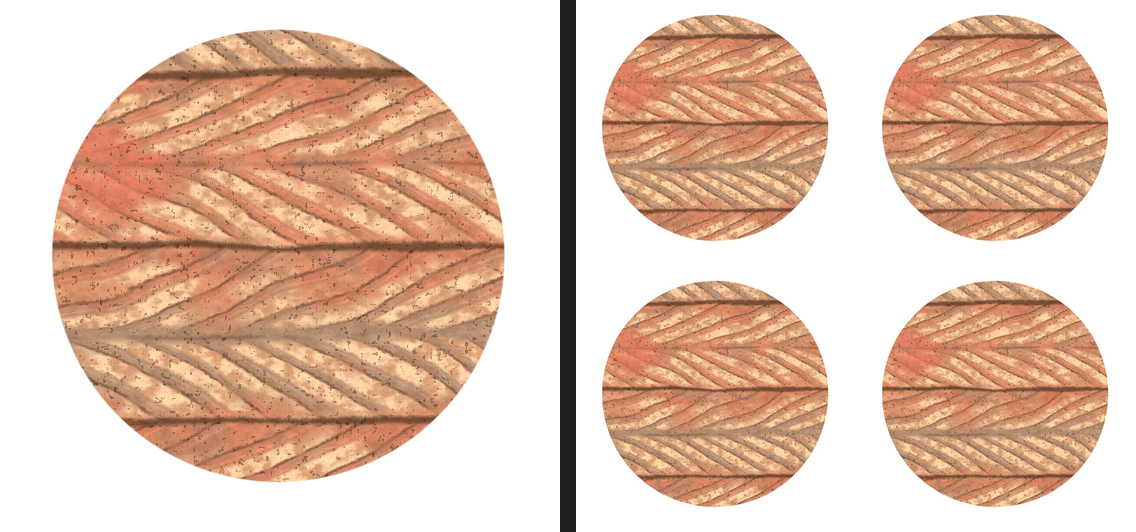
Left, the tile; right, the same tile 2 across and 2 down.
Reproduce this texture procedurally as a Shadertoy shader.

```glsl
// A round cutout of weathered carved leaf chevrons in cream, red and grey on white.

float hash(vec2 p) {
    vec3 q = fract(vec3(p.xyx) * 0.1031);
    q += dot(q, q.yzx + 33.33);
    return fract((q.x + q.y) * q.z);
}

float noise(vec2 p) {
    vec2 i = floor(p), f = fract(p);
    f = f * f * (3.0 - 2.0 * f);
    return mix(mix(hash(i), hash(i + vec2(1, 0)), f.x),
               mix(hash(i + vec2(0, 1)), hash(i + vec2(1, 1)), f.x), f.y);
}

float fbm(vec2 p) {
    float sum = 0.0, amp = 0.533;
    for (int i = 0; i < 4; i++) {
        sum += amp * noise(p);
        p = mat2(1.6, 1.2, -1.2, 1.6) * p + 17.3;
        amp *= 0.5;
    }
    return sum;
}

// Soft band of half width w around zero
float band(float d, float w, float soft) {
    return 1.0 - smoothstep(w - soft, w + soft, abs(d));
}

vec3 carving(vec2 p) {
    float grain = fbm(p * vec2(22, 30) + 40.0);
    float fine = fbm(p * 65.0 + 90.0);
    float blotch = fbm(p * vec2(4, 6) + 60.0);

    // Rows: seams at whole numbers, leaf spines halfway between them
    vec2 q = p + 0.05 * (vec2(fbm(p * 3.0 + 9.0), fbm(p * vec2(2, 4) + 5.0)) - 0.5);
    q += 0.014 * (vec2(grain, fine) - 0.5);
    float v = (q.y - 0.04) / 0.765;
    float f = fract(v);
    float rising = step(0.5, f);
    float away = abs(f - 0.5) * 2.0;

    // Barbs sweep rightwards away from the spine, with uneven spacing
    float row = floor(v * 2.0);
    float run = mix(0.72, 0.98, rising);
    float phase = (q.x - run * pow(away, 0.78)) / mix(0.25, 0.33, rising);
    phase += hash(vec2(row + 20.0, 3.0)) + 0.6 * (noise(vec2(q.x * 3.0, row + 30.0)) - 0.5);
    float vary = hash(vec2(floor(phase) + 50.0, row + 20.0));
    float s = fract(phase) - 0.5;
    float barb = band(s, 0.14 + 0.12 * vary + 0.18 * (grain - 0.5), 0.08);
    float groove = band(s + 0.15 + 0.05 * vary, 0.045, 0.05);
    float gleam = band(s - 0.08, 0.03, 0.06);

    // Grey weathering in the lower leaf and the top edge, red paint elsewhere
    float grey = 1.0 - smoothstep(0.12, 0.34, abs(p.y + 0.45) + 0.3 * (blotch - 0.5));
    grey = max(grey, smoothstep(0.78, 0.86, q.y));
    vec3 stroke = mix(vec3(0.82, 0.50, 0.37), vec3(0.68, 0.53, 0.42), grey);
    stroke = mix(stroke, vec3(0.72, 0.53, 0.41), 0.6 * smoothstep(0.5, 0.65, fbm(p * 7.0 + 12.0)));

    // Cream ground with worn paint
    vec3 col = mix(vec3(0.89, 0.65, 0.48), vec3(0.98, 0.81, 0.63), smoothstep(0.3, 0.6, grain));
    col = mix(col, stroke, 0.75 * smoothstep(0.50, 0.68, blotch + 0.3 * (grain - 0.5)));
    float border = rising * smoothstep(0.62, 0.85, away + 0.4 * (blotch - 0.5));
    col = mix(col, stroke * vec3(1.0, 0.97, 0.97), 0.8 * border);
    col = mix(col, stroke, 0.88 * barb);
    col = mix(col, vec3(0.46, 0.31, 0.22), groove * (0.3 + 0.5 * smoothstep(0.3, 0.65, grain)));
    col += 0.07 * gleam * barb;

    // Raised spines with a fine shadow below
    float spine = (f - 0.5) * 0.765;
    col = mix(col, stroke * 1.03, 0.9 * band(spine, 0.035 + 0.04 * (blotch - 0.3), 0.025));
    col = mix(col, vec3(0.43, 0.31, 0.24), 0.6 * band(spine + 0.012, 0.008, 0.012) * smoothstep(0.35, 0.6, blotch));

    // Dark seams with a pale lip above
    float seam = (v - floor(v + 0.5)) * 0.765;
    col = mix(col, stroke * 1.12, 0.7 * band(seam - 0.03, 0.012, 0.015));
    col = mix(col, vec3(0.40, 0.26, 0.17), 0.85 * band(seam, 0.007 + 0.018 * noise(vec2(p.x * 3.0, row + 70.0)), 0.012));

    // Vivid red patches on the left, then pits and grain
    float patchy = 1.0 - smoothstep(0.12, 0.36, length((p - vec2(-0.74, 0.42)) * vec2(0.8, 1.0)));
    col = mix(col, vec3(0.87, 0.46, 0.36), 0.75 * patchy * smoothstep(0.36, 0.6, blotch + 0.2 * (grain - 0.5)));
    col *= 1.0 - 0.35 * smoothstep(0.64, 0.78, fine);
    return col * (0.83 + 0.2 * grain + 0.16 * fine);
}

void mainImage(out vec4 fragColor, in vec2 fragCoord) {
    // Disc space: the rim lies at radius one
    vec2 p = (fragCoord - vec2(0.497, 0.519) * iResolution.xy) / (0.425 * iResolution.y);
    float pixel = 1.0 / (0.425 * iResolution.y);
    float disc = 1.0 - smoothstep(-pixel, pixel, length(p) - 1.0);
    fragColor = vec4(mix(vec3(1), clamp(carving(p), 0.0, 1.0), disc), 1.0);
}
```
